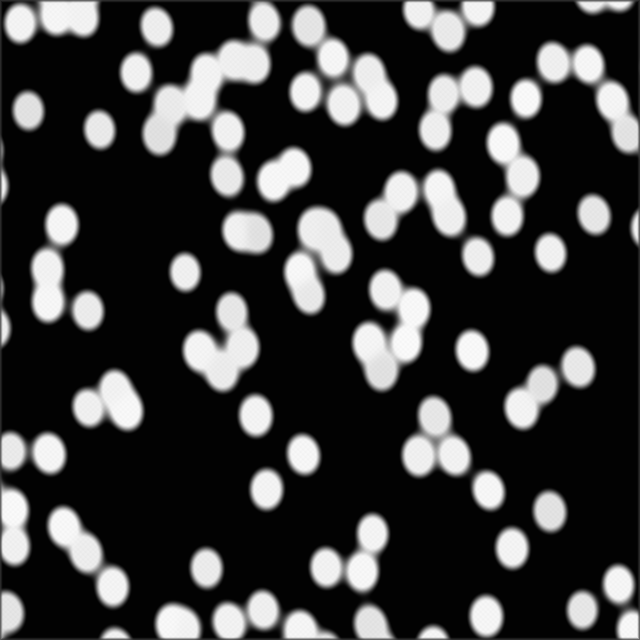
A three.js fragment shader for this pattern:

```glsl
varying vec2 vUv;

const vec2 GRID = vec2(18.0, 16.0);     // cells across and up
const float FILL = 0.395;               // share of cells holding a dot
const float JITTER = 0.70;              // scatter inside a cell
const float RADIUS = 0.0243;            // half width of a dot
const float ASPECT = 0.80;              // width over height
const float TILT = 0.12;                // mean lean to the left
const float TILT_SPREAD = 0.30;
const float MERGE = 150.0;              // higher gives tighter necks
const float SOFTNESS = 0.0062;          // half width of the blurred edge
const float DIM_TONE = 0.865;
const float BRIGHT_TONE = 0.975;
const float BACKGROUND = 0.008;
const float MESH_COUNT = 128.0;
const float MESH_DEPTH = 0.014;
const float RIM_WIDTH = 0.005;
const float RIM_TONE = 0.22;
const float TAU = 6.2831853;

vec3 hash3(vec2 cell) {
  vec3 p = fract(cell.xyx * vec3(0.1031, 0.1030, 0.0973));
  p += dot(p, p.yxz + 33.33);
  return fract((p.xxy + p.yzz) * p.zyx);
}

// Approximate distance to a leaning oval
float oval(vec2 p, float angle, float radius) {
  float c = cos(angle), s = sin(angle);
  p = vec2(c * p.x + s * p.y, c * p.y - s * p.x);
  return length(p * vec2(1.0, ASPECT)) - radius;
}

// Smooth union of scattered dots: x is distance, y is blended tone
vec2 dots(vec2 uv) {
  vec2 home = floor(uv * GRID);
  float weightSum = 1e-9;
  float toneSum = 0.0;
  for (int j = -2; j <= 2; j++) {
    for (int i = -2; i <= 2; i++) {
      vec2 cell = home + vec2(float(i), float(j));
      vec3 place = hash3(cell + 57.0);
      vec3 style = hash3(cell + 191.0);
      if (place.z > FILL) continue;
      vec2 center = (cell + 0.5 + JITTER * (place.xy - 0.5)) / GRID;
      float angle = TILT + TILT_SPREAD * (style.x - 0.5);
      float radius = RADIUS * mix(0.95, 1.05, style.y);
      float weight = exp(-MERGE * oval(uv - center, angle, radius));
      weightSum += weight;
      toneSum += weight * mix(DIM_TONE, BRIGHT_TONE, sqrt(style.z));
    }
  }
  return vec2(-log(weightSum) / MERGE, toneSum / weightSum);
}

void main() {
  vec2 field = dots(vUv);
  float cover = 1.0 - smoothstep(-SOFTNESS, SOFTNESS, field.x);

  // Faint woven mesh inside the dots
  vec2 wave = sin(vUv * MESH_COUNT * TAU + 0.8);
  float tone = field.y + MESH_DEPTH * wave.x * wave.y;
  float value = mix(BACKGROUND, tone, cover);

  // Grey rim along the canvas border
  vec2 inset = min(vUv, 1.0 - vUv);
  float rim = 1.0 - smoothstep(0.0, RIM_WIDTH, min(inset.x, inset.y));
  value = mix(value, RIM_TONE, 0.8 * rim);

  gl_FragColor = vec4(vec3(value), 1.0);
}
```
